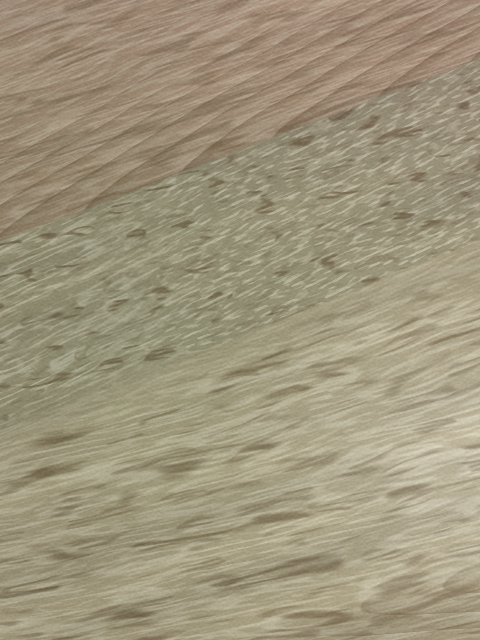
Write a WebGL 1 fragment shader that draws this texture.

```glsl
precision highp float;
// Pale oak boards with slanted fibres, short flecks, dark pores and arched rings.

uniform vec2 u_resolution;

const vec3 TAN_WOOD = vec3(0.615, 0.540, 0.448);
const vec3 OLIVE_WOOD = vec3(0.560, 0.537, 0.440);
const vec3 STRAW_WOOD = vec3(0.617, 0.578, 0.472);
const vec3 PALE_FIBRE = vec3(0.785, 0.765, 0.685);
const vec3 DARK_PORE = vec3(0.380, 0.315, 0.220);

// Directions lean across the grain, which keeps stretched noise slender.
vec2 hashDirection(vec2 cell) {
  vec3 h = fract(cell.xyx * vec3(0.1031, 0.1030, 0.0973));
  h += dot(h, h.yzx + 33.33);
  float angle = 6.2832 * fract((h.x + h.y) * h.z);
  return vec2(0.55 * cos(angle), 1.15 * sin(angle));
}

float gradientNoise(vec2 p) {
  vec2 i = floor(p), f = p - i;
  vec2 w = f * f * f * (f * (f * 6.0 - 15.0) + 10.0);
  vec2 e = vec2(1.0, 0.0);
  float a = dot(hashDirection(i), f);
  float b = dot(hashDirection(i + e.xy), f - e.xy);
  float c = dot(hashDirection(i + e.yx), f - e.yx);
  float d = dot(hashDirection(i + e.xx), f - e.xx);
  return mix(mix(a, b, w.x), mix(c, d, w.x), w.y);
}

// Coordinates along and across a direction of the given slope.
vec2 alignTo(vec2 p, float slope) {
  vec2 along = normalize(vec2(1.0, slope));
  return vec2(dot(p, along), dot(p, vec2(-along.y, along.x)));
}

// Stretched noise; the seed shifts the pattern after it has been aligned.
float streaks(vec2 p, float slope, vec2 frequency, float seed) {
  return gradientNoise(alignTo(p, slope) * frequency + seed * vec2(37.3, 61.7));
}

// Thin lines on the zero contours of stretched noise, broken up by a gate.
float threads(vec2 p, float slope, vec2 frequency, float gateLevel, float seed) {
  float line = 1.0 - smoothstep(0.04, 0.22, abs(streaks(p, slope, frequency, seed)));
  float gate = streaks(p, slope, frequency * vec2(1.3, 0.55), seed + 20.0);
  return line * smoothstep(gateLevel, gateLevel + 0.18, gate);
}

// Nested arches: a sharp dark edge with a soft shade behind it.
float growthRings(vec2 p, vec2 apex, float slope, float spacing) {
  vec2 q = alignTo(p - apex, slope);
  q.y += 0.006 * gradientNoise(p * 8.0);
  float arch = q.x - 6.0 * (sqrt(q.y * q.y + 0.0009) - 0.03);
  float phase = fract(arch / spacing + 0.2 * gradientNoise(q * vec2(4.0, 9.0)));
  return smoothstep(0.0, 0.05, phase) * (0.55 * exp(-9.0 * phase) + 0.45 * (1.0 - phase));
}

vec3 addFibres(vec3 wood, float amount, float strength) {
  return mix(wood, PALE_FIBRE, strength * amount);
}

vec3 addPores(vec3 wood, float amount, float strength) {
  return mix(wood, DARK_PORE, strength * amount);
}

vec3 upperBoard(vec2 p, vec2 bent) {
  float height = p.y - 0.622 - 0.382 * p.x;
  float ringFade = 1.0 - 0.75 * smoothstep(0.06, 0.25, height);
  vec3 wood = addFibres(TAN_WOOD, threads(bent, 0.34, vec2(9.0, 105.0), -0.25, 1.0), 0.30);
  wood = addFibres(wood, smoothstep(0.0, 0.3, streaks(bent, 0.40, vec2(40.0, 220.0), 2.0)), 0.26);
  wood = addPores(wood, threads(bent, 0.32, vec2(9.0, 85.0), 0.0, 3.0), 0.32);
  return addPores(wood, growthRings(p, vec2(0.28, 0.725), 0.375, 0.16), 0.58 * ringFade);
}

vec3 middleBoard(vec2 p, vec2 bent) {
  float shortness = smoothstep(0.05, 0.35, p.x);
  float longFibres = threads(bent, 0.46, vec2(13.0, 100.0), -0.15, 4.0);
  float flecks = smoothstep(0.04, 0.30, streaks(bent, 0.48, vec2(48.0, 190.0), 5.0));
  vec3 wood = addFibres(OLIVE_WOOD, mix(longFibres, flecks, shortness), 0.52);
  wood = addFibres(wood, threads(bent, 0.44, vec2(30.0, 110.0), 0.0, 6.0), 0.30);
  wood = addPores(wood, threads(bent, 0.36, vec2(22.0, 95.0), 0.05, 7.0), 0.22);
  return addPores(wood, threads(bent, 0.20, vec2(20.0, 75.0), 0.14, 8.0), 0.60);
}

vec3 lowerBoard(vec2 p, vec2 bent, float depth) {
  float slope = mix(0.16, 0.32, clamp(p.y / 0.6, 0.0, 1.0));
  float figure = smoothstep(0.0, 0.06, depth);
  vec3 wood = addFibres(STRAW_WOOD, threads(bent, slope, vec2(9.0, 100.0), -0.2, 9.0), mix(0.15, 0.42, figure));
  wood = addFibres(wood, smoothstep(0.0, 0.3, streaks(bent, slope + 0.05, vec2(34.0, 210.0), 10.0)), 0.28);
  wood = addPores(wood, threads(bent, slope, vec2(11.0, 90.0), 0.03, 11.0), 0.36 * figure);
  wood = addPores(wood, threads(bent, slope - 0.03, vec2(7.0, 52.0), 0.15, 12.0), 0.55 * figure);
  // Arched figure in the lower right corner.
  float corner = smoothstep(0.0, 0.02, 0.07 + 0.30 * (p.x - 0.56) - p.y) * smoothstep(0.42, 0.58, p.x);
  float rings = growthRings(p, vec2(0.56, 0.05), 0.25, 0.14);
  return addPores(wood, corner * (0.05 + 0.45 * rings), 1.0);
}

// Broad cast of light: rosy at the top right, glossy at the right, dim at the left.
vec3 applyLight(vec3 wood, vec2 p) {
  vec2 glossOffset = (p - vec2(0.77, 0.28)) * vec2(3.6, 4.6);
  float gloss = exp(-dot(glossOffset, glossOffset));
  float rosy = smoothstep(0.75, 1.2, p.y + 0.35 * p.x);
  float green = exp(-9.0 * dot(p - vec2(0.25, 0.38), p - vec2(0.25, 0.38)));
  wood *= mix(0.97, 1.03, smoothstep(0.0, 0.6, p.x));
  wood += gloss * vec3(0.095, 0.100, 0.115);
  wood += rosy * vec3(0.014, -0.006, 0.012);
  return wood + green * vec3(-0.012, 0.005, -0.006);
}

void main() {
  vec2 p = gl_FragCoord.xy / u_resolution.y;
  float wave = gradientNoise(p * vec2(5.0, 8.0)) + 0.15 * gradientNoise(p * vec2(17.0, 25.0));
  vec2 bent = p + vec2(0.0, 0.010 * wave);

  // Signed heights above the two slanted seams.
  float aboveUpper = p.y - 0.622 - 0.382 * p.x + 0.003 * wave;
  float aboveLower = p.y - 0.325 - 0.400 * p.x + 0.006 * wave;
  float lowerBlur = mix(0.06, 0.004, smoothstep(0.0, 0.4, p.x));

  vec3 wood = lowerBoard(p, bent, -aboveLower);
  wood = mix(wood, middleBoard(p, bent), smoothstep(-lowerBlur, lowerBlur, aboveLower));
  wood = mix(wood, upperBoard(p, bent), smoothstep(-0.003, 0.003, aboveUpper));

  // Broad tonal bands and fine surface grain.
  wood *= 1.0 + 0.09 * streaks(bent, 0.33, vec2(2.5, 17.0), 13.0);
  wood += 0.05 * gradientNoise(p * 230.0);
  gl_FragColor = vec4(applyLight(wood, p), 1.0);
}
```
